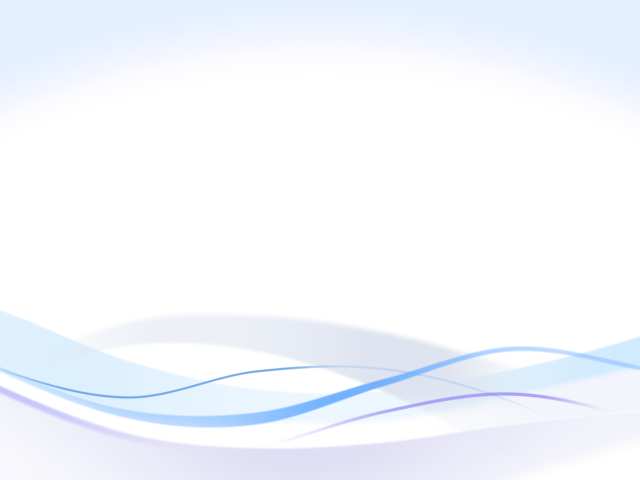
Give the GLSL for this background, as a WebGL 1 fragment shader.

```glsl
precision highp float;
// Soft white backdrop with a pale blue vault of light along the top and
// translucent ribbons flowing across the bottom. Each edge is a smooth
// spline over x; ribbons fill the space between or around these curves.
uniform vec2 u_resolution;

// Colours
const vec3 WHITE = vec3(1.0);
const vec3 SKY = vec3(0.89, 0.94, 1.0);
const vec3 SKY_HAZE = vec3(0.965, 0.965, 1.0);
const vec3 ICE = vec3(0.78, 0.90, 0.995);
const vec3 MIST = vec3(0.86, 0.885, 0.935);
const vec3 PEARL = vec3(0.93, 0.94, 0.985);
const vec3 LAVENDER = vec3(0.855, 0.855, 0.955);
const vec3 LILAC = vec3(0.72, 0.71, 0.98);
const vec3 AZURE = vec3(0.42, 0.68, 1.0);
const vec3 STEEL = vec3(0.36, 0.60, 0.89);
const vec3 VIOLET = vec3(0.62, 0.58, 0.96);

// Sizes, in canvas heights
const float VAULT_CENTRE = 0.175;
const float VAULT_DROP = 0.14;
const float VAULT_FADE = 0.20;
const float SOFT_EDGE = 0.010;
const float LINE_HALF = 0.0022;
const float VIOLET_HALF = 0.0034;

// Cubic interpolation kernel
float kernel(float d) {
  d = abs(d);
  if (d < 1.0) return (1.5 * d - 2.5) * d * d + 1.0;
  if (d < 2.0) return ((-0.5 * d + 2.5) * d - 4.0) * d + 2.0;
  return 0.0;
}

// Depth of a spline with eight knots, spaced evenly from x = -0.2 to 1.2
float curve(float x, vec4 first, vec4 last) {
  float t = x * 5.0 + 1.0;
  float depth = 0.0;
  for (int i = 0; i < 4; i++) {
    float k = float(i);
    depth += first[i] * kernel(t - k) + last[i] * kernel(t - k - 4.0);
  }
  return depth;
}

float bump(float x, float centre, float width) {
  float d = (x - centre) / width;
  return exp(-d * d);
}

float edge(float d, float softness) {
  return smoothstep(-softness, softness, d);
}

float band(float depth, float top, float bottom, float softTop, float softBottom) {
  return edge(depth - top, softTop) * edge(bottom - depth, softBottom);
}

float stroke(float depth, float centre, float halfWidth, float aa) {
  return edge(halfWidth - abs(depth - centre), aa);
}

void main() {
  vec2 uv = gl_FragCoord.xy / u_resolution;
  float x = uv.x;
  float depth = 1.0 - uv.y;
  float aa = 0.9 / u_resolution.y;

  // Vault of light at the top, deeper towards the sides
  float side = 2.0 * x - 1.0;
  float vault = VAULT_CENTRE + VAULT_DROP * side * side - depth;
  vec3 colour = mix(WHITE, SKY_HAZE, smoothstep(0.0, VAULT_FADE * 0.7, vault));
  colour = mix(colour, SKY, smoothstep(0.05, VAULT_FADE, vault));

  // Edge curves
  float iceTop = curve(x, vec4(0.56, 0.646, 0.752, 0.811), vec4(0.815, 0.770, 0.701, 0.60));
  float iceBottom = curve(x, vec4(0.63, 0.772, 0.865, 0.878), vec4(0.877, 0.825, 0.764, 0.70));
  float mistTop = curve(x, vec4(0.95, 0.78, 0.672, 0.658), vec4(0.693, 0.764, 0.85, 0.95));
  float mistBottom = curve(x, vec4(0.90, 0.80, 0.720, 0.731), vec4(0.816, 0.955, 1.10, 1.25));
  float baseTop = curve(x, vec4(0.67, 0.807, 0.905, 0.934), vec4(0.922, 0.885, 0.859, 0.842));
  float baseBottom = curve(x, vec4(1.30, 1.25, 1.22, 1.18), vec4(1.10, 1.0, 0.92, 0.86));
  float azureMid = curve(x, vec4(0.625, 0.769, 0.863, 0.872), vec4(0.797, 0.727, 0.767, 0.833));
  float steelMid = curve(x, vec4(0.642, 0.769, 0.828, 0.774), vec4(0.769, 0.837, 0.972, 1.15));
  float violetMid = curve(x, vec4(1.10, 1.04, 1.0, 0.936), vec4(0.858, 0.821, 0.875, 0.98));

  // Wide translucent bands
  float pearl = band(depth, iceBottom, baseTop, SOFT_EDGE, SOFT_EDGE);
  colour = mix(colour, PEARL, pearl * 0.7 * smoothstep(0.65, 0.9, x));

  float ice = band(depth, iceTop, iceBottom, aa * 2.0, SOFT_EDGE);
  float iceAlpha = 0.32 + 0.28 * bump(x, 0.1, 0.22) + 0.5 * smoothstep(0.6, 1.0, x);
  colour = mix(colour, ICE, ice * iceAlpha);

  float mist = band(depth, mistTop, mistBottom, SOFT_EDGE, aa * 3.0);
  mist *= smoothstep(0.02, 0.25, x) * (1.0 - smoothstep(0.68, 0.88, x));
  mist *= 1.0 - 0.8 * smoothstep(0.80, 0.88, depth);
  colour = mix(colour, MIST, mist * (0.5 + 0.45 * bump(x, 0.64, 0.18)));

  float base = band(depth, baseTop, baseBottom, aa * 2.0, SOFT_EDGE * 2.0);
  float baseFade = 1.0 - 0.4 * smoothstep(0.0, 0.15, depth - baseTop);
  colour = mix(colour, LAVENDER, base * baseFade * (0.3 + 0.6 * bump(x, 0.48, 0.3)));

  // Lilac rim on the lower left
  float rim = band(depth, baseTop - 0.003, baseTop + 0.012, aa * 2.0, 0.006);
  colour = mix(colour, LILAC, rim * 0.75 * (1.0 - smoothstep(0.0, 0.34, x)));

  // Thin lines and the main ribbon
  float steelAlpha = mix(0.85, 0.2, smoothstep(0.44, 0.54, x));
  steelAlpha *= smoothstep(-0.05, 0.12, x) * (1.0 - smoothstep(0.75, 0.88, x));
  colour = mix(colour, STEEL, stroke(depth, steelMid, LINE_HALF, aa) * steelAlpha);

  float violetAlpha = smoothstep(0.40, 0.66, x) * (1.0 - smoothstep(0.83, 0.96, x));
  colour = mix(colour, VIOLET, stroke(depth, violetMid, VIOLET_HALF, aa) * violetAlpha * 0.85);

  float azureHalf = 0.0045 + 0.008 * bump(x, 0.38, 0.22);
  float azureAlpha = 0.42 + 0.53 * bump(x, 0.55, 0.17) - 0.2 * bump(x, 0.0, 0.15);
  colour = mix(colour, AZURE, stroke(depth, azureMid, azureHalf, aa * 1.5) * azureAlpha);

  gl_FragColor = vec4(colour, 1.0);
}
```
